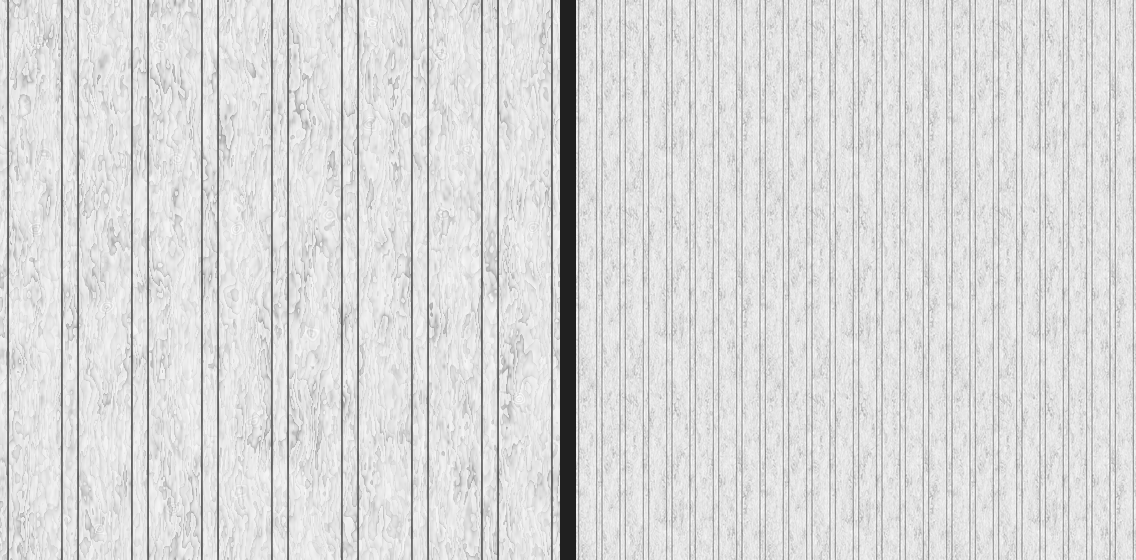
Left, the tile; right, the same tile 3 across and 3 down.
A three.js fragment shader for this texture:

```glsl
varying vec2 vUv;

const float BOARD_PAIRS = 8.0;
const float WIDE_HALF = 0.385;      // half width of the wide board, in pairs
const float GAP_HALF = 0.0013;      // half width of the dark gap
const float GAP_SOFT = 0.0010;

const vec3 PAINT = vec3(0.945);
const vec3 BARE_WOOD = vec3(0.66);
const vec3 GAP_COLOR = vec3(0.27);

float hash(vec3 p) {
  p = fract(p * vec3(0.1031, 0.1030, 0.0973));
  p += dot(p, p.yzx + 33.33);
  return fract((p.x + p.y) * p.z);
}

// Value noise that wraps after a whole number of cells
float wrapNoise(vec2 uv, vec2 cells, float seed) {
  vec2 p = uv * cells;
  vec2 i = floor(p);
  vec2 f = fract(p);
  f = f * f * (3.0 - 2.0 * f);
  vec2 a = mod(i, cells);
  vec2 b = mod(i + 1.0, cells);
  float low = mix(hash(vec3(a, seed)), hash(vec3(b.x, a.y, seed)), f.x);
  float high = mix(hash(vec3(a.x, b.y, seed)), hash(vec3(b, seed)), f.x);
  return mix(low, high, f.y);
}

// Separate seed for every wide and narrow board
float boardId(float x, float pairs, float wideHalf) {
  float column = floor(x * pairs);
  float narrow = pairs + mod(floor(x * pairs + 0.5), pairs);
  return abs(fract(x * pairs) - 0.5) < wideHalf ? column : narrow;
}

float gapDistance(float x, float pairs, float wideHalf) {
  return abs(abs(fract(x * pairs) - 0.5) - wideHalf) / pairs;
}

// Shadow under ragged, overlapping flakes; the whole-number tilt wraps
float flakeShadow(vec2 uv, float tilt, float relief, float seed) {
  float height = 0.58 * wrapNoise(uv, vec2(72.0, 17.0), seed)
               + 0.27 * wrapNoise(uv, vec2(130.0, 42.0), seed + 20.0)
               + 0.15 * wrapNoise(uv, vec2(210.0, 110.0), seed + 40.0);
  float t = fract(height * relief + tilt * uv.x);
  return exp(-3.4 * t) * (1.0 - smoothstep(0.9, 1.0, t))
       + smoothstep(0.9, 1.0, t);
}

float woodGrain(vec2 uv, float seed) {
  float fine = wrapNoise(uv, vec2(256.0, 34.0), seed + 60.0);
  float fibre = wrapNoise(uv, vec2(400.0, 90.0), seed + 80.0);
  return 0.55 * fine + 0.45 * fibre - 0.5;
}

// Faint rings, at most one knot in each grid cell
float knotRings(vec2 uv, vec2 grid, float radius, float chance) {
  vec2 cell = floor(uv * grid);
  vec2 jitter = vec2(hash(vec3(cell, 3.0)), hash(vec3(cell, 7.0)));
  vec2 center = (cell + mix(vec2(0.25), vec2(0.75), jitter)) / grid;
  float wobble = wrapNoise(uv, vec2(100.0, 90.0), 11.0) - 0.5;
  float d = length((uv - center) * vec2(1.0, 1.25)) / radius + 0.45 * wobble;
  float present = step(hash(vec3(cell, 13.0)), chance);
  return present * (1.0 - smoothstep(0.5, 1.0, d)) * sin(d * 19.0);
}

void main() {
  float board = boardId(vUv.x, BOARD_PAIRS, WIDE_HALF);
  float gap = gapDistance(vUv.x, BOARD_PAIRS, WIDE_HALF);

  // Sway bends the flakes away from the vertical
  float sway = wrapNoise(vUv, vec2(28.0, 13.0), board + 100.0) - 0.5;
  vec2 uv = vUv + vec2(0.016 * sway, 0.0);

  // Peeling paint, deeper in some patches
  float patches = wrapNoise(uv, vec2(44.0, 14.0), board + 120.0);
  float depth = mix(0.18, 1.0, patches * patches);
  float wear = depth * flakeShadow(uv, 40.0, 4.2, board);
  wear += 0.22 * flakeShadow(uv, 64.0, 3.0, board + 140.0);
  wear += 0.16 * exp(-gap / 0.003) * patches;
  vec3 color = mix(PAINT, BARE_WOOD, clamp(wear, 0.0, 1.0));

  // Grain and knots
  color += 0.075 * woodGrain(uv, board);
  color -= 0.035 * knotRings(vUv, vec2(8.0, 6.0), 0.02, 0.4);

  // Gaps between boards, slightly uneven
  float uneven = wrapNoise(vUv, vec2(16.0, 60.0), 160.0);
  float line = 1.0 - smoothstep(GAP_HALF - GAP_SOFT, GAP_HALF + GAP_SOFT, gap);
  color = mix(color, GAP_COLOR, line * mix(0.82, 1.0, uneven));

  gl_FragColor = vec4(color, 1.0);
}
```
